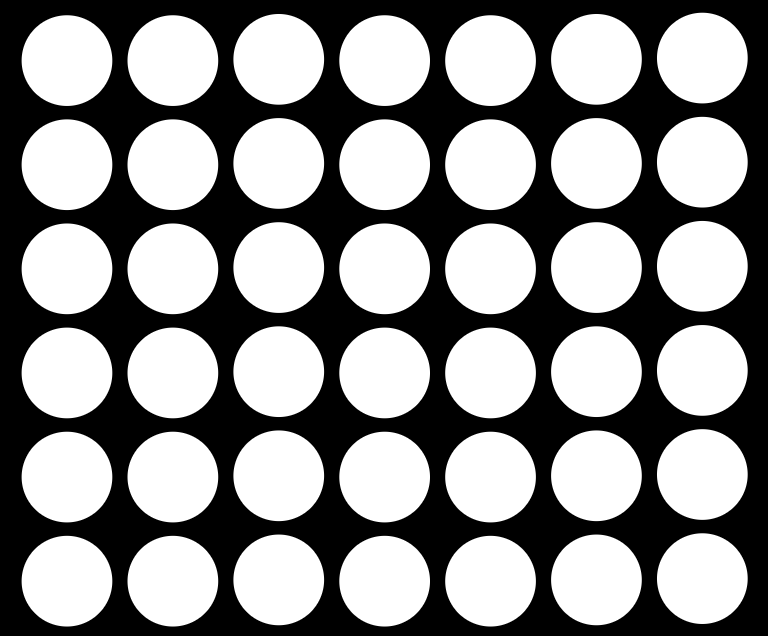
Reproduce this pattern procedurally as a Shadertoy shader.

```glsl
// Seven by six grid of white discs on black, with a few columns raised slightly.

const vec2 GRID_COUNT = vec2(7.0, 6.0);
const vec2 FIRST_CENTER = vec2(0.1053, 0.0862); // in canvas heights
const vec2 PITCH = vec2(0.1665, 0.1637);
const float DISC_RADIUS = 0.0713;
const float LIFT_STEP = 0.002;
const vec3 BACKGROUND = vec3(0.0);
const vec3 DISC_COLOR = vec3(1.0);

// Every third column rises one step; the last column rises two.
float columnLift(float column, float lastColumn, float stepSize) {
    float third = step(1.5, mod(column, 3.0));
    float last = step(lastColumn - 0.5, column);
    return stepSize * (third + 2.0 * last);
}

// Index of the nearest grid item, limited to the finite grid.
float nearestIndex(float position, float pitch, float count) {
    return clamp(floor(position / pitch + 0.5), 0.0, count - 1.0);
}

float discDistance(vec2 p, float radius) {
    return length(p) - radius;
}

// Antialiased coverage of a signed distance.
float coverage(float dist, float pixel) {
    return clamp(0.5 - dist / pixel, 0.0, 1.0);
}

void mainImage(out vec4 fragColor, in vec2 fragCoord) {
    float pixel = 1.0 / iResolution.y;
    vec2 p = fragCoord * pixel - FIRST_CENTER;

    // Pick the column first, since its lift shifts the rows.
    float column = nearestIndex(p.x, PITCH.x, GRID_COUNT.x);
    p.y -= columnLift(column, GRID_COUNT.x - 1.0, LIFT_STEP);
    float row = nearestIndex(p.y, PITCH.y, GRID_COUNT.y);

    float dist = discDistance(p - vec2(column, row) * PITCH, DISC_RADIUS);
    fragColor = vec4(mix(BACKGROUND, DISC_COLOR, coverage(dist, pixel)), 1.0);
}
```
